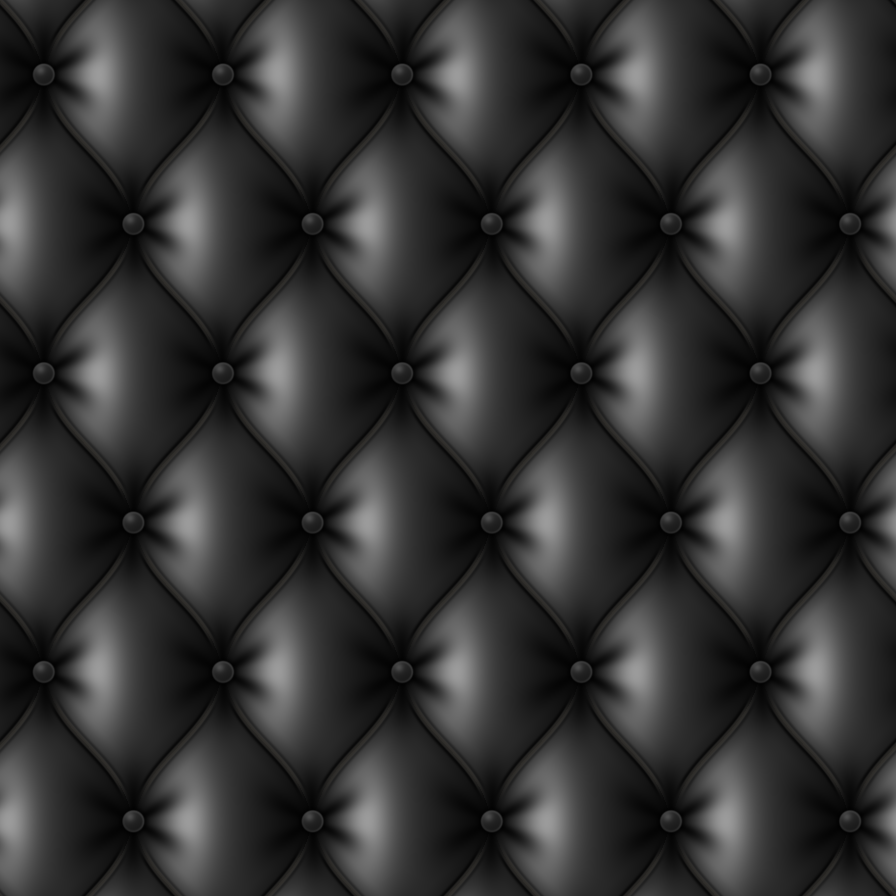
Reproduce this texture procedurally as a WebGL 2 fragment shader.

```glsl
#version 300 es
precision highp float;
// Black tufted leather: a diamond lattice of padded cushions, 5 across and 3 (staggered
// pairs of rows) down. Each pixel finds its cushion and nearest button; the cushion
// gives the sheen and the seam, the button gives the radial folds and the stud.
uniform vec2 u_resolution;
out vec4 outColor;

const vec2 REPEATS = vec2(5.0, 3.0);
const float TAU = 6.2831853;

float hash(vec2 p) {
    return fract(sin(dot(p, vec2(27.17, 61.73))) * 4375.85);
}

// Half width of a cushion at height y: an S-curve that meets the buttons steeply.
float halfWidth(float y) {
    float t = 2.0 * abs(y);
    return 0.5 * (1.0 - t + 0.09 * sin(TAU * t));
}

// Soft light on a cushion, brightest left of its middle and dark on the right.
float cushionShade(vec2 q) {
    float d = q.x + 0.2;
    float yy = q.y * q.y;
    float core = 0.27 * exp(-d * d / (d < 0.0 ? 0.02 : 0.016) - yy / 0.035);
    float glow = 0.19 * exp(-d * d / 0.045 - yy / 0.09);
    float shadow = 0.085 * smoothstep(-0.02, 0.4, q.x) * exp(-yy / 0.06);
    return 0.145 + core + glow - shadow;
}

// Darkening by the gathered folds: six rays that differ a little per button.
float foldShade(vec2 b, float seed) {
    float r = length(b);
    float angle = atan(b.y, b.x) + 0.12 * (seed - 0.5);
    float ray = pow(0.5 - 0.5 * cos(6.0 * angle), 1.5);
    float reach = 0.25 + 0.05 * seed + 0.05 * abs(b.y) / max(r, 0.001);
    float folds = 0.85 * ray * exp(-pow(r / reach, 3.0));
    float pit = 0.9 * exp(-r * r / 0.022);
    return (1.0 - folds) * (1.0 - pit);
}

void main() {
    vec2 uv = gl_FragCoord.xy / u_resolution;
    vec2 p = uv * REPEATS - vec2(0.245, 0.75);
    float aa = REPEATS.x / u_resolution.x;

    // Cushion that holds this pixel
    vec2 q = fract(p + vec2(0.0, 0.5)) - 0.5;
    if (abs(q.x) > halfWidth(q.y)) {
        // Here q is measured from a cushion centre of one of the two row sets.
    }
    vec2 qa = vec2(fract(p.x) - 0.5, fract(p.y + 0.5) - 0.5);
    vec2 qb = vec2(fract(p.x + 0.5) - 0.5, fract(p.y) - 0.5);
    q = abs(qa.x) < halfWidth(qa.y) ? qa : qb;

    // Nearest button, in units of one repeat's width
    vec2 idA = floor(p + 0.5);
    vec2 idB = floor(p) + 0.5;
    vec2 aspect = vec2(1.0, REPEATS.x / REPEATS.y);
    vec2 bA = (p - idA) * aspect;
    vec2 bB = (p - idB) * aspect;
    bool useA = dot(bA, bA) < dot(bB, bB);
    vec2 b = useA ? bA : bB;
    float seed = hash(mod(useA ? idA : idB, REPEATS));
    float r = length(b);

    // Signed distance to the seam, positive on its right
    float slope = 0.6 * (1.0 - 0.565 * cos(TAU * 2.0 * abs(q.y)));
    float edge = (halfWidth(q.y) - abs(q.x)) / sqrt(1.0 + slope * slope);
    float side = q.x > 0.0 ? -edge : edge;

    float shade = cushionShade(q) * mix(0.72, 1.0, smoothstep(0.0, 0.12, edge));

    // Seam: a thin raised welt with a dark groove on each side
    float welt = 1.0 - smoothstep(0.013 - aa, 0.013 + aa, abs(side));
    float groove = 0.75 * exp(-pow((side + 0.02) / 0.011, 2.0))
                 + 0.35 * exp(-pow((side - 0.021) / 0.01, 2.0));
    float seamFade = smoothstep(0.1, 0.26, r);
    shade *= 1.0 - groove * seamFade;
    shade = mix(shade, 0.155 + 2.0 * side, 0.85 * welt * seamFade);
    vec3 color = shade * mix(vec3(1.0), vec3(1.04, 1.0, 0.93), welt * seamFade);

    color = color * foldShade(b, seed) + 0.012;

    // Button: dark domed stud with a light upper left and a faint rim
    float radius = 0.062;
    vec2 n = b / radius;
    float dome = 0.13 + 0.05 * dot(n, vec2(-0.4, 0.7));
    dome += 0.14 * exp(-dot(n - vec2(-0.3, 0.4), n - vec2(-0.3, 0.4)) / 0.16);
    dome += 0.08 * exp(-pow((length(n) - 0.88) / 0.1, 2.0)) * (0.6 + 0.4 * n.x);
    color *= 1.0 - 0.6 * exp(-pow((r - radius) / 0.018, 2.0));
    color = mix(color, vec3(dome), 1.0 - smoothstep(radius - aa, radius + aa, r));

    outColor = vec4(color, 1.0);
}
```
